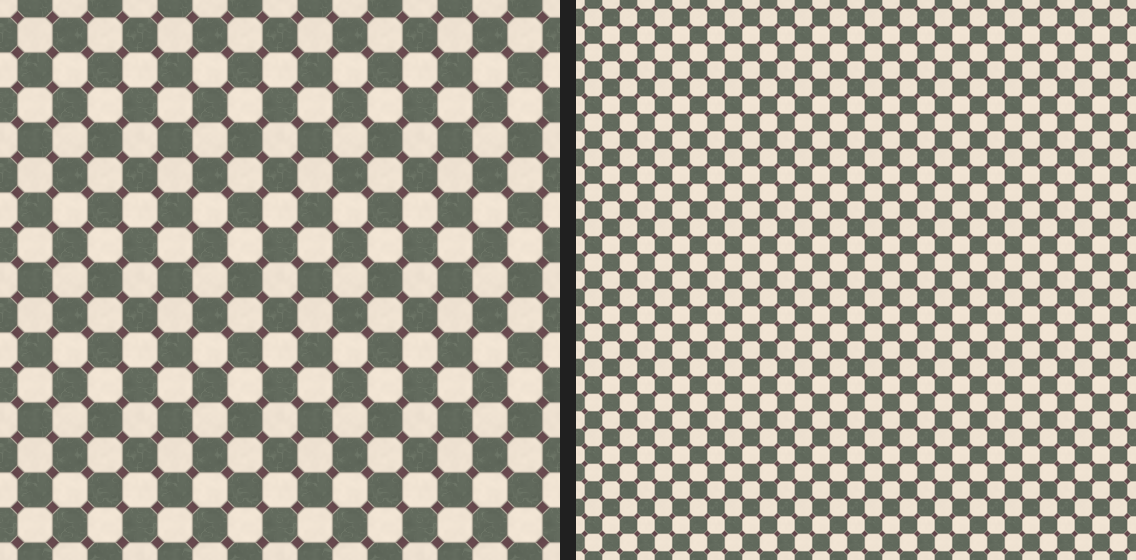
Left, the tile; right, the same tile 2 across and 2 down.
A WebGL 2 fragment shader for this pattern:

```glsl
#version 300 es
precision highp float;
// Checkered cream and green octagon floor tiles with small plum diamonds and thin grout.

#define REPEATS 16.0        // octagons across and down
#define SWATCH 4.0          // tiles before the wear repeats, divides REPEATS
#define DIAMOND 0.200       // half diagonal of a diamond, in tiles
#define GROUT 0.017         // half width of the grout, in tiles
#define FLECKS 0.16         // strength of the pale flecks on green
#define MOTTLE 0.050        // strength of the cloudy shading
#define TILE_SHIFT 0.030    // brightness spread between tiles

uniform vec2 u_resolution;
out vec4 fragColor;

const vec3 CREAM = vec3(0.940, 0.890, 0.825);
const vec3 GREEN = vec3(0.376, 0.408, 0.357);
const vec3 PLUM  = vec3(0.405, 0.285, 0.305);
const vec3 JOINT = vec3(0.670, 0.645, 0.590);
const vec3 FLECK = vec3(0.640, 0.680, 0.600);

// Integer hash, 0 to 1
float hash(vec2 cell) {
    uvec2 q = uvec2(ivec2(cell)) * uvec2(1597u, 3571u);
    uint h = (q.x ^ (q.y << 8)) + 7919u;
    h = (h ^ (h >> 15)) * 73471u;
    h = (h ^ (h >> 13)) * 92821u;
    h ^= h >> 16;
    return float(h & 65535u) / 65535.0;
}

// Value noise that wraps after one swatch; freq is a whole number per tile
float wrapNoise(vec2 p, float freq) {
    float period = SWATCH * freq;
    vec2 i = floor(p * freq);
    vec2 f = fract(p * freq);
    f = f * f * (3.0 - 2.0 * f);
    vec2 lo = mod(i, period);
    vec2 hi = mod(i + 1.0, period);
    vec2 salt = vec2(freq * 37.0, freq * 11.0);
    float bottom = mix(hash(lo + salt), hash(vec2(hi.x, lo.y) + salt), f.x);
    float top = mix(hash(vec2(lo.x, hi.y) + salt), hash(hi + salt), f.x);
    return mix(bottom, top, f.y);
}

// Thin curled marks, gathered in patches
float fleckMask(vec2 p) {
    float ridge = 1.0 - abs(2.0 * wrapNoise(p, 7.0) - 1.0);
    float curls = smoothstep(0.78, 0.97, ridge);
    float patches = smoothstep(0.45, 0.75, wrapNoise(p, 4.0));
    float specks = smoothstep(0.72, 0.92, wrapNoise(p, 13.0));
    return curls * patches + 0.45 * specks;
}

void main() {
    vec2 p = gl_FragCoord.xy / u_resolution * REPEATS;
    float pixel = REPEATS / min(u_resolution.x, u_resolution.y);

    // Octagons sit on whole numbers, diamonds on the corners between them
    vec2 tile = floor(p + 0.5);
    vec2 a = abs(p - tile);
    float straight = 0.5 - max(a.x, a.y);
    float diagonal = (1.0 - a.x - a.y - DIAMOND) * 0.7071;
    bool inDiamond = diagonal < 0.0;
    float seam = inDiamond ? -diagonal : min(straight, diagonal);

    // Glaze colours and wear
    float cloud = 0.6 * wrapNoise(p, 5.0) + 0.4 * wrapNoise(p, 11.0) - 0.5;
    vec3 color;
    float tone;
    if (inDiamond) {
        tone = hash(mod(floor(p), SWATCH) + 301.0);
        color = PLUM * (1.0 + 2.0 * MOTTLE * cloud);
    } else {
        tone = hash(mod(tile, SWATCH) + 101.0);
        if (mod(tile.x + tile.y, 2.0) < 0.5) {
            color = CREAM * (1.0 + 0.7 * MOTTLE * cloud);
        } else {
            color = GREEN * (1.0 + 2.0 * MOTTLE * cloud);
            color = mix(color, FLECK, FLECKS * fleckMask(p));
        }
    }
    float spread = color.r > 0.7 ? 0.4 : 1.0;
    color *= 1.0 + TILE_SHIFT * spread * (tone - 0.5);

    // Soft shade along the tile rim, then the grout
    color *= 1.0 - 0.04 * (1.0 - smoothstep(GROUT, GROUT + 0.05, seam));
    float glaze = smoothstep(GROUT - 0.7 * pixel, GROUT + 0.7 * pixel, seam);
    color = mix(JOINT, color, glaze);

    fragColor = vec4(color, 1.0);
}
```
